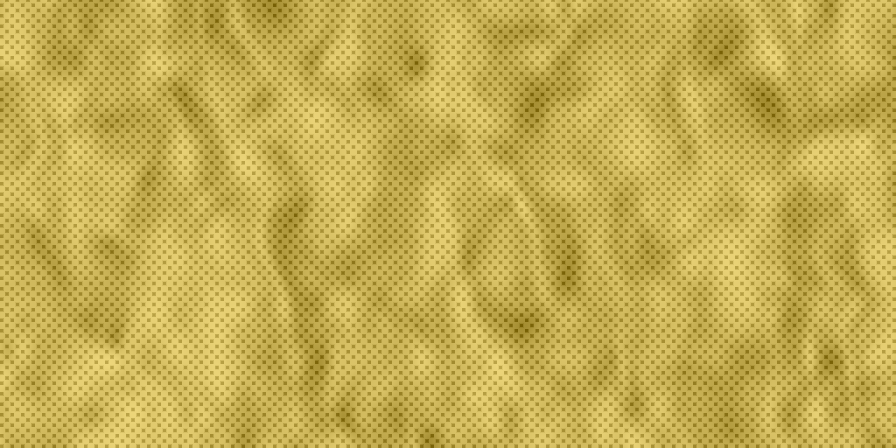
This background is drawn by a WebGL 1 fragment shader. Its source:

```glsl
precision highp float;

uniform vec2 u_resolution;

float hash(vec2 cell) {
  return fract(sin(dot(cell, vec2(127.1, 311.7))) * 43758.5453);
}

float valueNoise(vec2 p) {
  vec2 cell = floor(p);
  vec2 f = fract(p);
  f = f * f * (3.0 - 2.0 * f);
  float bottom = mix(hash(cell), hash(cell + vec2(1.0, 0.0)), f.x);
  float top = mix(hash(cell + vec2(0.0, 1.0)), hash(cell + 1.0), f.x);
  return mix(bottom, top, f.y);
}

// Bend the plane so that the noise grid does not show
vec2 warp(vec2 p) {
  vec2 bend = vec2(valueNoise(p * 8.0 + 17.3), valueNoise(p * 8.0 + 41.9));
  return p + vec2(0.05, 0.06) * (bend - 0.5);
}

// Soft lumps, taller than wide
float lumps(vec2 p) {
  p = warp(p);
  return 0.65 * valueNoise(p * vec2(14.0, 8.5) + 5.2)
       + 0.35 * valueNoise(p * vec2(25.0, 15.0) + 63.7);
}

// Bright upright veins, leaning a little to the left
float veins(vec2 p) {
  p = warp(p);
  p.x += 0.15 * p.y;
  float level = valueNoise(p * vec2(12.0, 3.5) + 28.4) - 0.5;
  return exp(-24.0 * level * level);
}

// Staggered square dots; p counts cells, pixel is the pixel size in cells
float dotScreen(vec2 p, float pixel) {
  vec2 e = abs(fract(p + 1.0 / 3.0) - 0.5);
  float d = min(max(e.x, e.y), 0.5 - min(e.x, e.y));
  return clamp(0.5 + (1.0 / 6.0 - d) / pixel, 0.0, 1.0);
}

void main() {
  vec2 p = gl_FragCoord.xy / u_resolution.y;

  // Relief that darkens the upper edges of the lumps
  vec2 rise = vec2(0.0, 0.02);
  float relief = lumps(p + rise) - lumps(p - rise);

  float tone = 0.19 * (lumps(p) - 0.5) + 0.2 * relief;
  tone += mix(0.09, 0.06, smoothstep(0.3, 0.9, p.y)) * (veins(p) - 0.58);
  tone -= 1.5 * tone * tone;

  // Dark dot screen over the soft ground
  float cells = 128.0 / 3.0;
  tone -= 0.19 * dotScreen(p * cells, cells / u_resolution.y);

  vec3 color = vec3(0.82, 0.73, 0.37) + tone;
  gl_FragColor = vec4(clamp(color, 0.0, 1.0), 1.0);
}
```
